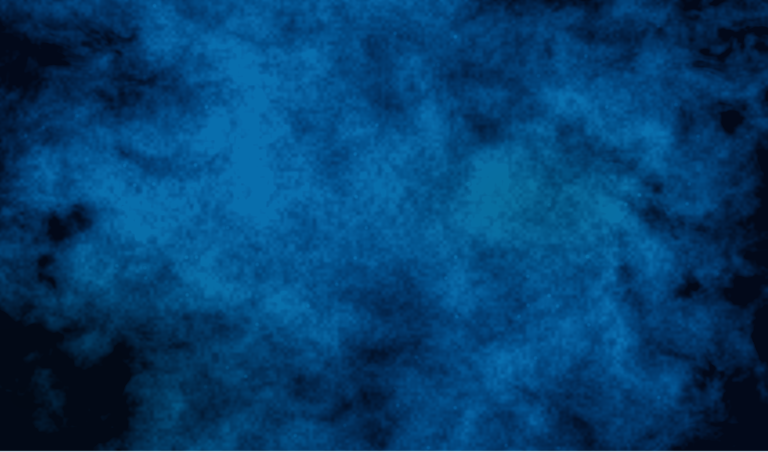
Give the GLSL for this background, as a WebGL 2 fragment shader.

```glsl
#version 300 es
precision highp float;
// Mottled deep-blue grunge wall with cloudy blotches, fine grain and dark sides.

uniform vec2 u_resolution;
out vec4 fragColor;

float hash(vec2 cell) {
    uvec2 q = uvec2(ivec2(cell) + 32768) * uvec2(1597334673u, 3812015801u);
    uint n = (q.x ^ q.y) * 1597334673u;
    n = (n ^ (n >> 15)) * 2246822519u;
    return float((n ^ (n >> 13)) >> 8) / 16777216.0;
}

float valueNoise(vec2 p) {
    vec2 cell = floor(p), f = fract(p);
    f = f * f * (3.0 - 2.0 * f);
    float low = mix(hash(cell), hash(cell + vec2(1, 0)), f.x);
    float high = mix(hash(cell + vec2(0, 1)), hash(cell + vec2(1, 1)), f.x);
    return mix(low, high, f.y);
}

// Layered noise, centred on zero.
float fbm(vec2 p, int octaves) {
    float sum = 0.0, amplitude = 0.5;
    for (int i = 0; i < octaves; i++) {
        sum += amplitude * (valueNoise(p) - 0.5);
        p = mat2(1.6, 1.2, -1.2, 1.6) * p + 17.3;
        amplitude *= 0.55;
    }
    return sum;
}

// Soft round flecks, rare and brighter than the grain.
float flecks(vec2 p) {
    vec2 cell = floor(p);
    vec2 centre = 0.3 + 0.4 * vec2(hash(cell + 91.0), hash(cell + 47.0));
    float present = step(0.975, hash(cell + 211.0));
    return present * (1.0 - smoothstep(0.05, 0.28, length(fract(p) - centre)));
}

void main() {
    vec2 uv = gl_FragCoord.xy / u_resolution;
    vec2 p = gl_FragCoord.xy / u_resolution.y;

    // Light pool above the middle, falling off mostly towards the sides.
    vec2 away = uv - vec2(0.49, 0.64);
    float side = away.x * away.x;
    float light = 0.352 - 0.95 * side - 0.26 * away.y * away.y;
    light -= 0.03 * smoothstep(0.9, 1.0, uv.x);

    // Broad blotches and ragged stains, rougher near the sides.
    vec2 warp = vec2(fbm(p * 5.0 + 3.7, 3), fbm(p * 5.0 + 31.2, 3));
    float blotches = fbm(p * 3.2 + 0.7 * warp + 8.4, 5);
    float stains = fbm(p * vec2(11.0, 14.0) + 1.6 * warp + 52.0, 4);
    light += 0.42 * blotches + (0.26 + 0.7 * side) * stains;
    light -= 0.10 * smoothstep(0.05, 0.3, -stains) * smoothstep(0.0, 0.2, side);

    // Cloth-like grain with scattered flecks.
    float grain = valueNoise(p * 125.0) + 0.7 * valueNoise(p * 62.0 + 9.0) - 0.85;
    light += 0.075 * grain * (0.45 + 1.8 * max(light, 0.0));
    light += 0.07 * flecks(p * 45.0) * smoothstep(0.05, 0.3, light);

    // Tone curve from near-black navy to azure.
    float green = clamp(light, 0.035, 0.43);
    float blue = 0.03 + 2.05 * green - 1.25 * green * green;
    float red = 0.008 + 0.025 * smoothstep(0.3, 0.43, green);
    vec3 color = vec3(red, green, blue);

    // Muted teal patches at the lower left and right of centre.
    float teal = exp(-12.0 * dot(uv - vec2(0.04, 0.12), uv - vec2(0.04, 0.12)))
        + 0.6 * exp(-45.0 * dot(uv - vec2(0.7, 0.56), uv - vec2(0.7, 0.56)));
    color.b *= 1.0 - 0.16 * teal;

    // Thin pale rim along the bottom.
    color = mix(vec3(0.8, 0.84, 0.88), color, smoothstep(0.001, 0.004, uv.y));
    fragColor = vec4(color, 1.0);
}
```
